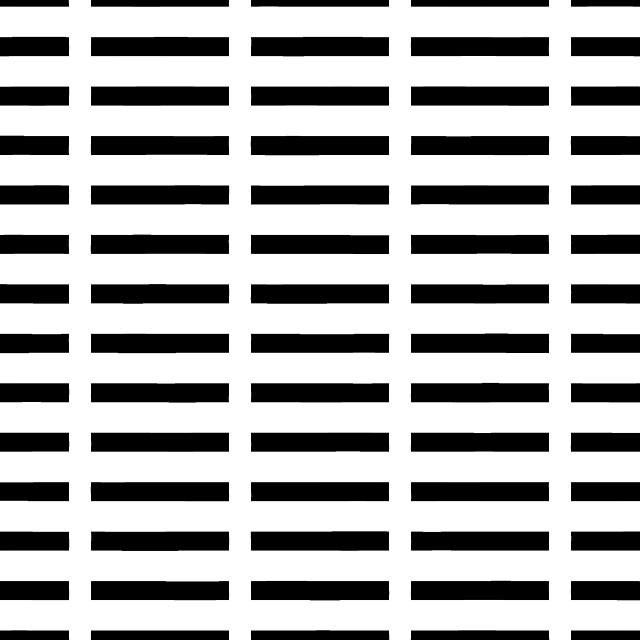
Give the GLSL for this pattern, as a WebGL 1 fragment shader.

```glsl
precision highp float;

// Black horizontal bars in four straight columns on white, thirteen rows deep.
// Each bar is a repeated box with pixel-wide edge smoothing; random short
// stretches of its edges are shifted very slightly, like worn printing.

uniform vec2 u_resolution;

float hash(vec2 p) {
    vec3 q = fract(vec3(p.xyx) * 0.1031);
    q += dot(q, q.yzx + 33.33);
    return fract((q.x + q.y) * q.z);
}

// Edge shift along one side of a bar: constant over a random stretch, else zero.
float edgeWear(float along, vec2 bar, float side) {
    vec2 seed = bar + side * vec2(17.0, 41.0) + 60.0;
    float start = hash(seed) * 1.4 - 0.9;
    float stretch = 0.2 + 0.7 * hash(seed + 7.3);
    float worn = step(start, along) * step(along, start + stretch);
    return worn * (hash(seed + 19.7) - 0.5) * 0.0012;
}

// Covered fraction of a pixel at a signed distance from an edge.
float coverage(float dist, float pixel) {
    return clamp(0.5 - dist / pixel, 0.0, 1.0);
}

void main() {
    float pixel = 1.0 / min(u_resolution.x, u_resolution.y);
    vec2 pos = gl_FragCoord.xy * pixel;

    // Bar centres start at the lower left corner.
    vec2 spacing = vec2(0.25, 0.07726);
    vec2 bar = floor(pos / spacing + 0.5);
    vec2 local = pos - bar * spacing;
    vec2 halfSize = vec2(0.1078, 0.0148);

    // Wear on the long edges and, more faintly, on the ends.
    vec2 along = local / halfSize;
    vec2 side = step(0.0, local);
    halfSize.y += edgeWear(along.x, bar, 1.0 + side.y);
    halfSize.x += 0.6 * edgeWear(along.y, bar, 3.0 + side.x);

    vec2 dist = abs(local) - halfSize;
    float ink = coverage(dist.x, pixel) * coverage(dist.y, pixel);
    gl_FragColor = vec4(vec3(1.0 - ink), 1.0);
}
```
